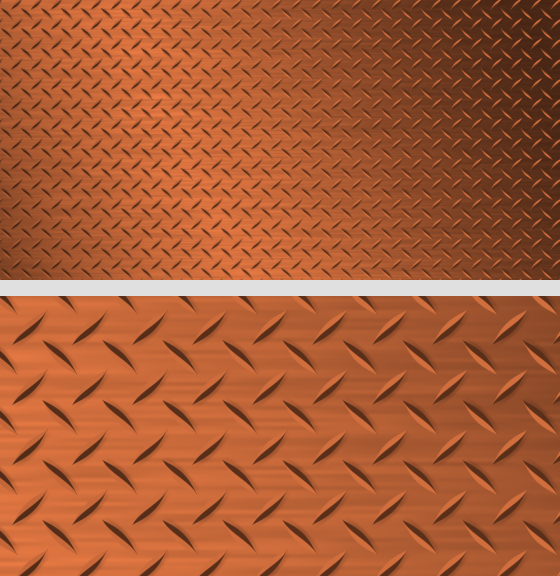
Top, the full canvas; bottom, a detail of the centre.
Write a Shadertoy shader that draws this texture.

```glsl
// Copper tread plate: two interleaved square lattices of raised, pointed lugs
// slanting opposite ways, on brushed metal lit by one slanted band of light.
// Every lug has a lit left face and a shaded right face.

const float ROWS = 14.0;                       // repeats down; 28 across at 2:1
const vec2  LATTICE_SHIFT = vec2(0.33, 0.31);  // centre of the first falling lug
const float LUG_HALF_LENGTH = 0.42;            // in repeats
const float LUG_HALF_WIDTH = 0.085;
const float RIDGE_TWIST = 0.055;               // S-bend of the ridge
const vec3  COPPER = vec3(1.0, 0.525, 0.29);   // hue, scaled by brightness
const float BAND_BRIGHT = 0.85;
const float BAND_DARK = 0.29;
const float BAND_REACH = 1.45;                 // distance to the darkest tone
const float BAND_START = 0.88;                 // band x at the lower edge
const float BAND_SLANT = 0.48;                 // leftward drift per unit height
const float BRUSH_STRENGTH = 0.10;

float hash(vec2 p) {
    vec3 q = fract(vec3(p.xyx) * 0.1031);
    q += dot(q, q.yzx + 33.33);
    return fract((q.x + q.y) * q.z);
}

float noise(vec2 p) {
    vec2 cell = floor(p), f = fract(p);
    f = f * f * (3.0 - 2.0 * f);
    return mix(mix(hash(cell), hash(cell + vec2(1, 0)), f.x),
               mix(hash(cell + vec2(0, 1)), hash(cell + vec2(1, 1)), f.x), f.y);
}

// Brightness of the plate under the slanted light
float lightBand(vec2 uv) {
    float reach = abs(uv.x - BAND_START + BAND_SLANT * uv.y) / BAND_REACH;
    float fall = mix(min(reach, 1.0), smoothstep(0.0, 1.0, reach), 0.6);
    return mix(BAND_BRIGHT, BAND_DARK, fall);
}

// Fine horizontal scratches, centred on zero
float brushing(vec2 uv) {
    float fine = noise(uv * vec2(9.0, 210.0));
    float broad = noise(uv * vec2(4.0, 95.0) + 37.0);
    return 0.65 * fine + 0.35 * broad - 0.5;
}

// Lays one lattice of lugs over a brightness; slant +1 rises, -1 falls
float addLugs(float tone, vec2 p, float slant, vec2 faceTones, float blur) {
    vec2 q = fract(p + 0.5) - 0.5;
    float along = (q.x + slant * q.y) * 0.70711;
    float across = (q.x - slant * q.y) * 0.70711;
    float t = along / LUG_HALF_LENGTH;
    float taper = max(1.0 - t * t, 0.0);
    float halfWidth = LUG_HALF_WIDTH * pow(taper, 1.3);

    // Soft shadow just right of the lug
    float shadow = smoothstep(0.07, 0.0, abs(across - 0.05) - halfWidth * 0.6);
    tone *= 1.0 - 0.16 * shadow * taper;

    // Two faces meeting at a twisted ridge
    float ridge = RIDGE_TWIST * t * taper;
    float shaded = smoothstep(-blur, blur, across - ridge);
    float face = mix(faceTones.x, faceTones.y, shaded);
    float cover = smoothstep(-blur, blur, halfWidth - abs(across))
                * step(abs(t), 1.0);
    return mix(tone, face, cover);
}

void mainImage(out vec4 fragColor, in vec2 fragCoord) {
    vec2 uv = fragCoord / iResolution.y;
    float blur = 0.8 * ROWS / iResolution.y;

    // Brushed plate
    float tone = lightBand(uv) * (1.0 + BRUSH_STRENGTH * 2.0 * brushing(uv));

    // Lug faces brighten toward the right
    float side = smoothstep(0.0, 1.1, uv.x);
    vec2 faceTones = vec2(mix(0.66, 0.82, side), mix(0.27, 0.35, side));

    vec2 p = uv * ROWS - LATTICE_SHIFT;
    tone = addLugs(tone, p, -1.0, faceTones, blur);
    tone = addLugs(tone, p + 0.5, 1.0, faceTones, blur);

    fragColor = vec4(clamp(COPPER * tone, 0.0, 1.0), 1.0);
}
```
